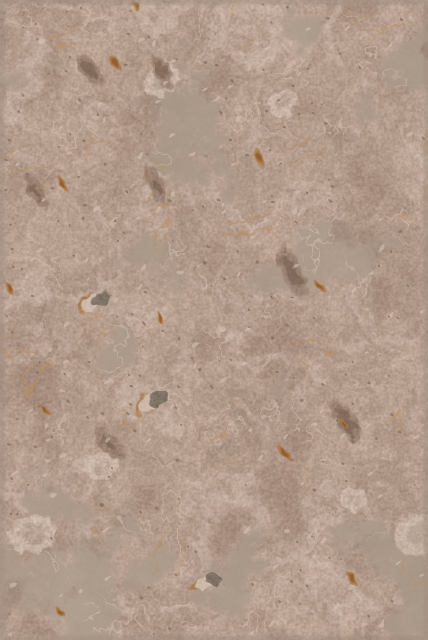
Write a WebGL 1 fragment shader that draws this texture.

```glsl
precision highp float;
uniform vec2 u_resolution;

vec2 hash2(vec2 cell) {
  vec3 q = fract(cell.xyx * vec3(0.1031, 0.1030, 0.0973));
  q += dot(q, q.yzx + 33.33);
  return fract((q.xx + q.yz) * q.zy);
}

float corner(vec2 cell, vec2 offset) {
  float a = 6.2832 * hash2(cell).x;
  return dot(vec2(cos(a), sin(a)), offset);
}

// Gradient noise, roughly -0.7 to 0.7
float noise(vec2 p) {
  vec2 i = floor(p), f = fract(p);
  vec2 w = f * f * f * (f * (f * 6.0 - 15.0) + 10.0);
  vec2 e = vec2(1.0, 0.0);
  return mix(mix(corner(i, f), corner(i + e, f - e), w.x),
             mix(corner(i + e.yx, f - e.yx), corner(i + 1.0, f - 1.0), w.x), w.y);
}

float fbm(vec2 p) {
  float sum = 0.0, amp = 1.0;
  for (int i = 0; i < 5; i++) {
    sum += amp * noise(p);
    p = mat2(1.6, 1.2, -1.2, 1.6) * p + 17.3;
    amp *= 0.55;
  }
  return sum;
}

// Scattered ellipses: 1 at a centre, 0 on the rim, negative outside
float scatter(vec2 p, float cells, float chance, vec2 radii, float angle, float seed) {
  float best = -9.0;
  vec2 home = floor(p * cells);
  for (int y = -1; y <= 1; y++) {
    for (int x = -1; x <= 1; x++) {
      vec2 cell = home + vec2(float(x), float(y));
      vec2 rnd = hash2(cell + seed);
      vec2 kind = hash2(cell + seed + 57.0);
      vec2 d = p - (cell + 0.1 + 0.8 * rnd) / cells;
      float a = angle + 0.6 * (kind.y - 0.5);
      d = mat2(cos(a), -sin(a), sin(a), cos(a)) * d;
      float inside = 1.0 - length(d / (radii * (0.7 + 0.6 * rnd.y)));
      best = max(best, kind.x < chance ? inside : -9.0);
    }
  }
  return best;
}

void main() {
  vec2 p = gl_FragCoord.xy / u_resolution.y;
  float aspect = u_resolution.x / u_resolution.y;

  vec2 swirl = vec2(fbm(p * 9.0 + 3.0), fbm(p * 9.0 + 41.0));
  vec2 ripple = vec2(noise(p * 75.0), noise(p * 75.0 + 29.0));
  vec2 ragged = p + 0.008 * ripple + 0.006 * swirl;

  // Clouded ground with curled streaks and fine grain
  float cloud = fbm(p * 6.0 + 0.5 * swirl);
  float streaks = fbm(p * 32.0 + 1.8 * swirl + 11.0);
  float grain = 0.055 * noise(p * 125.0 + ripple) + 0.06 * noise(p * 230.0 + 7.0);
  float smoothArea = smoothstep(0.16, 0.36, fbm(p * 5.0 + 63.0) + 0.06 * streaks);
  float tone = 0.05 * cloud + (0.055 * streaks + grain) * (1.0 - 0.75 * smoothArea);
  vec3 col = vec3(0.708, 0.614, 0.555) + tone * vec3(1.0, 1.04, 1.04);
  col = mix(col, vec3(0.66, 0.597, 0.535) + 0.4 * tone, 0.75 * smoothArea);

  // Pale crusts and brown mottled patches
  float crust = smoothstep(0.1, 0.5, fbm(p * 11.0 + swirl + 87.0) + 0.25 * streaks);
  col = mix(col, vec3(0.79, 0.71, 0.655) + 0.9 * grain, 0.55 * crust * (1.0 - smoothArea));
  float mottle = smoothstep(0.15, 0.55, fbm(p * 8.0 + 131.0) + 0.3 * streaks);
  col = mix(col, vec3(0.61, 0.51, 0.45) + grain, 0.6 * mottle);

  // Thin pale curls and ochre veins
  float curl = abs(noise(p * 17.0 + 1.5 * swirl + 5.0));
  float curlArea = smoothstep(0.0, 0.3, noise(p * 13.0 + 71.0));
  col = mix(col, vec3(0.82, 0.74, 0.68), 0.55 * curlArea * (1.0 - smoothstep(0.01, 0.05, curl)));
  vec2 slant = mat2(0.85, -0.53, 0.53, 0.85) * p;
  float vein = abs(noise(slant * vec2(7.0, 22.0) + 0.7 * swirl + 19.0));
  float veinArea = smoothstep(0.15, 0.4, noise(p * 10.0 + 151.0));
  col = mix(col, vec3(0.72, 0.55, 0.38), 0.55 * veinArea * (1.0 - smoothstep(0.01, 0.045, vein)));

  // Pale nodules with a ringed, pitted middle
  float nodule = scatter(ragged, 5.0, 0.35, vec2(0.034, 0.027), 0.3, 11.0);
  float ring = smoothstep(0.0, 0.15, nodule) * (1.0 - 0.6 * smoothstep(0.4, 0.6, nodule));
  col = mix(col, vec3(0.81, 0.735, 0.68) + 1.3 * grain + 0.03 * streaks, 0.75 * ring);

  // Brown hollows with a shaded core
  float hollow = scatter(ragged + 0.005 * swirl, 5.0, 0.45, vec2(0.036, 0.015), -0.95, 23.0);
  col = mix(col, vec3(0.565, 0.465, 0.405) + grain, 0.7 * smoothstep(0.0, 0.3, hollow));
  col = mix(col, vec3(0.44, 0.35, 0.29), 0.55 * smoothstep(0.35, 0.6, hollow + 0.5 * streaks - 0.1));

  // Small dark pits and light chips
  float pit = scatter(p + 0.003 * ripple, 42.0, 0.2, vec2(0.0034, 0.0023), -0.6, 37.0);
  col = mix(col, vec3(0.47, 0.38, 0.32), 0.6 * smoothstep(0.0, 0.6, pit) * (1.0 - smoothArea));
  float chip = scatter(p + 0.005 * ripple, 34.0, 0.2, vec2(0.006, 0.0028), 0.7, 43.0);
  col = mix(col, vec3(0.83, 0.76, 0.71), 0.6 * smoothstep(0.0, 0.5, chip));

  // Fragments: rust streak, white chip and grey stone side by side
  float rust = scatter(ragged + vec2(0.027, 0.009), 5.0, 0.3, vec2(0.018, 0.007), 0.95, 71.0);
  float white = scatter(ragged + vec2(0.016, 0.007), 5.0, 0.3, vec2(0.015, 0.010), 0.7, 71.0);
  float stone = scatter(ragged, 5.0, 0.3, vec2(0.015, 0.011), 0.3, 71.0);
  col = mix(col, vec3(0.65, 0.46, 0.27) + grain, 0.8 * smoothstep(0.0, 0.5, rust));
  col = mix(col, vec3(0.82, 0.745, 0.69) + 0.5 * grain, 0.9 * smoothstep(0.0, 0.25, white));
  col = mix(col, vec3(0.48, 0.425, 0.38) + grain, 0.9 * smoothstep(0.0, 0.2, stone));

  // Lone rust flecks, darker at the core
  float fleck = scatter(p + 0.005 * ripple, 6.5, 0.45, vec2(0.015, 0.0055), -0.9, 97.0);
  col = mix(col, vec3(0.67, 0.47, 0.27), 0.85 * smoothstep(0.0, 0.4, fleck));
  col = mix(col, vec3(0.51, 0.32, 0.14), 0.7 * smoothstep(0.35, 0.8, fleck));

  // Dull greyish rim
  vec2 margin = min(p, vec2(aspect, 1.0) - p);
  float rim = 1.0 - smoothstep(0.003, 0.011, min(margin.x, margin.y));
  col = mix(col, vec3(0.64, 0.565, 0.505) + 0.4 * tone, 0.65 * rim);

  gl_FragColor = vec4(col, 1.0);
}
```
